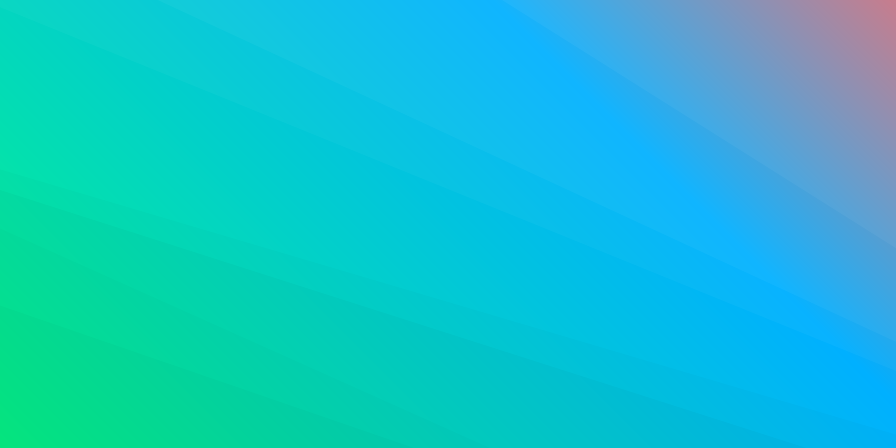
Reproduce this background procedurally as a WebGL 2 fragment shader.

```glsl
#version 300 es
precision highp float;

uniform vec2 u_resolution;
out vec4 outColor;

const float ASPECT = 2.0;
const vec3 GREEN = vec3(0.02, 0.97, 0.53);
const vec3 BLUE = vec3(0.0, 0.69, 1.0);
const vec3 ROSE = vec3(0.76, 0.43, 0.50);
const float BLUE_STOP = 0.7;

// Each band edge: height at the left side, downward slope, strength
const int BANDS = 3;
const vec3 LIGHT_BANDS[BANDS] = vec3[](
  vec3(1.706, 0.630, 0.040),
  vec3(1.163, 0.463, 0.035),
  vec3(0.984, 0.406, 0.030));
const int SHADES = 4;
const vec3 SHADE_BANDS[SHADES] = vec3[](
  vec3(0.622, 0.296, 0.018),
  vec3(0.576, 0.320, 0.025),
  vec3(0.490, 0.448, 0.015),
  vec3(0.318, 0.344, 0.020));

// Smooth coverage of the half plane above a slanted edge
float above(vec2 p, vec3 band) {
  float dist = (p.y - band.x + band.y * p.x) / length(vec2(1.0, band.y));
  float halfPixel = 0.5 / u_resolution.y;
  return smoothstep(-halfPixel, halfPixel, dist);
}

// Diagonal gradient through three colour stops
vec3 diagonalGradient(vec2 p) {
  float t = (p.x + p.y) / (ASPECT + 1.0);
  vec3 lower = mix(GREEN, BLUE, clamp(t / BLUE_STOP, 0.0, 1.0));
  return mix(lower, ROSE, clamp((t - BLUE_STOP) / (1.0 - BLUE_STOP), 0.0, 1.0));
}

void main() {
  vec2 p = gl_FragCoord.xy / u_resolution * vec2(ASPECT, 1.0);
  vec3 color = diagonalGradient(p);

  // Translucent white sheets toward the upper right
  for (int i = 0; i < BANDS; i++) {
    color = mix(color, vec3(1.0), LIGHT_BANDS[i].z * above(p, LIGHT_BANDS[i]));
  }

  // Faint shadows toward the lower left
  for (int i = 0; i < SHADES; i++) {
    color *= 1.0 - SHADE_BANDS[i].z * (1.0 - above(p, SHADE_BANDS[i]));
  }

  outColor = vec4(color, 1.0);
}
```
